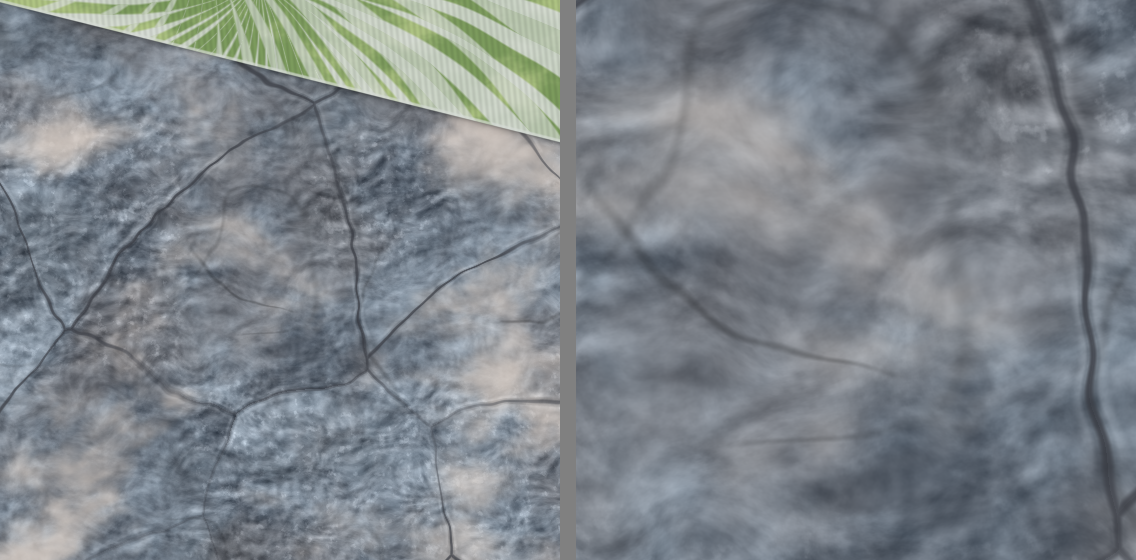
Left: the whole. Right: its middle third, enlarged.
A three.js fragment shader for this texture:

```glsl
// Weathered stone paving in dappled sunlight, with a ribbed palm-leaf cloth across the top.
varying vec2 vUv;

const vec3 SLATE_DARK = vec3(0.32, 0.355, 0.40);
const vec3 SLATE_PALE = vec3(0.57, 0.625, 0.68);
const vec3 EARTH = vec3(0.47, 0.455, 0.46);
const vec3 SUNLIT = vec3(0.88, 0.83, 0.79);
const vec3 JOINT = vec3(0.23, 0.24, 0.27);
const vec3 LEAF_DEEP = vec3(0.48, 0.60, 0.36);
const vec3 LEAF_PALE = vec3(0.68, 0.76, 0.51);
const vec3 CLOTH_WHITE = vec3(0.84, 0.86, 0.84);

float hash(vec2 p) {
  return fract(sin(dot(p, vec2(127.1, 311.7))) * 43758.5453);
}

vec2 hash2(vec2 p) {
  return vec2(hash(p), hash(p + 37.2));
}

float noise(vec2 p) {
  vec2 i = floor(p), f = fract(p);
  f = f * f * (3.0 - 2.0 * f);
  float low = mix(hash(i), hash(i + vec2(1.0, 0.0)), f.x);
  float high = mix(hash(i + vec2(0.0, 1.0)), hash(i + 1.0), f.x);
  return mix(low, high, f.y);
}

float fbm(vec2 p) {
  float sum = 0.0, amp = 0.52;
  for (int i = 0; i < 5; i++) {
    sum += amp * noise(p);
    p = mat2(1.6, 1.2, -1.2, 1.6) * p + 17.3;
    amp *= 0.5;
  }
  return sum;
}

vec2 warp(vec2 p, float scale, float amount) {
  return p + amount * (vec2(noise(p * scale), noise(p * scale + 51.7)) - 0.5);
}

// Voronoi slabs: x = distance to the nearest joint, y = random value of the slab
vec2 slabs(vec2 p) {
  vec2 cell = floor(p), nearest = vec2(0.0), owner = vec2(0.0);
  float best = 9.0, edge = 9.0;
  for (int y = -1; y <= 1; y++)
  for (int x = -1; x <= 1; x++) {
    vec2 id = cell + vec2(x, y);
    vec2 d = id + 0.1 + 0.8 * hash2(id) - p;
    if (dot(d, d) < best) { best = dot(d, d); nearest = d; owner = id; }
  }
  for (int y = -2; y <= 2; y++)
  for (int x = -2; x <= 2; x++) {
    vec2 id = owner + vec2(x, y);
    vec2 d = id + 0.1 + 0.8 * hash2(id) - p;
    vec2 gap = d - nearest;
    if (dot(gap, gap) > 0.0001) edge = min(edge, dot(0.5 * (d + nearest), normalize(gap)));
  }
  return vec2(edge, hash(owner + 9.1));
}

// Thin wandering crease where the noise crosses its middle value
float crease(vec2 p, float width) {
  return 1.0 - smoothstep(0.0, width, abs(noise(p) - 0.5));
}

// Light minus shade of a bumpy surface lit from the upper left
float relief(vec2 p, float stepSize) {
  return fbm(p) - fbm(p + stepSize * vec2(-0.6, 0.8));
}

vec3 stone(vec2 uv) {
  vec2 bent = warp(warp(uv, 5.0, 0.07), 36.0, 0.008);
  vec2 slab = slabs(mat2(1.7, 1.6, 1.4, -1.7) * bent + vec2(4.3, 2.6));
  float edge = slab.x / 2.3;

  // Mottled body with crisp grain, stronger in rough areas
  float body = fbm(warp(uv, 7.0, 0.08) * 6.0 + slab.y * 20.0);
  float grain = fbm(warp(uv, 25.0, 0.02) * vec2(44.0, 58.0));
  float rough = smoothstep(0.35, 0.65, noise(uv * 4.5 + 8.0));
  float tone = 0.55 * body + 0.45 * grain + 0.12 * (slab.y - 0.5);
  vec3 color = mix(SLATE_DARK, SLATE_PALE, smoothstep(0.25, 0.78, tone));
  color = mix(color, EARTH, 0.45 * smoothstep(0.48, 0.72, fbm(uv * 5.0 + 31.0)));
  color += mix(0.22, 0.38, rough) * relief(warp(uv, 18.0, 0.03) * vec2(46.0, 60.0), 0.6);
  color += 0.16 * relief(uv * 13.0 + 40.0, 0.25);
  color += 0.10 * rough * smoothstep(0.6, 0.8, fbm(uv * 85.0 + 5.0));

  // Sun patches and shade
  float sun = fbm(warp(uv, 6.0, 0.06) * vec2(3.6, 5.2) + vec2(2.7, 13.0));
  color *= mix(0.86, 1.02, smoothstep(0.3, 0.54, sun));
  color = mix(color, SUNLIT, 0.78 * smoothstep(0.53, 0.78, sun));

  // Faint creases, then thin joints that fade in places, with a worn pale lip
  float faint = crease(bent * 3.3 + 6.0, 0.013) * smoothstep(0.4, 0.7, noise(uv * 5.0 + 3.0));
  faint += 0.6 * crease(bent * 6.5 + 21.0, 0.02) * smoothstep(0.5, 0.8, noise(uv * 6.0 + 44.0));
  color *= 1.0 - 0.2 * faint;
  float wear = noise(uv * 13.0 + 70.0);
  float depth = mix(0.3, 0.85, smoothstep(0.25, 0.6, noise(uv * 4.0 + 90.0)));
  float width = mix(0.0026, 0.0058, wear);
  float lip = smoothstep(width, width * 1.8, edge) * (1.0 - smoothstep(width * 1.8, width * 3.5, edge));
  color += 0.08 * lip * smoothstep(0.35, 0.7, noise(uv * 24.0));
  color *= 1.0 - 0.14 * depth * exp(-edge * 90.0);
  float line = 1.0 - smoothstep(width * 0.2, width, edge);
  return mix(color, JOINT, line * depth * mix(0.7, 1.0, grain));
}

// White gaps between leaflets: each ray has its own width, start and taper
float leafGaps(vec2 ray, float count) {
  float reach = length(ray);
  float turn = (atan(ray.y, ray.x) + 0.6 * reach) * count;
  float id = floor(turn);
  float start = 0.25 * hash(vec2(id, 3.0));
  float taper = smoothstep(start - 0.05, start + 0.12, reach);
  float halfWidth = mix(0.1, 0.34, hash(vec2(id, 8.0))) * taper;
  float soft = 0.0025 * count / max(reach, 0.03);
  return 1.0 - smoothstep(halfWidth - soft, halfWidth + soft, abs(fract(turn) - 0.5));
}

vec3 cloth(vec2 uv, float above) {
  vec2 ray = warp(uv, 9.0, 0.012) - vec2(0.46, 1.03);
  float gap = max(leafGaps(ray, 7.5), 0.8 * leafGaps(ray + vec2(0.1, -0.09), 5.0));
  float mottle = fbm(uv * vec2(12.0, 18.0) + 12.0);
  vec3 leaf = mix(LEAF_DEEP, LEAF_PALE, smoothstep(0.32, 0.7, mottle));
  vec3 color = mix(leaf, CLOTH_WHITE, gap * mix(0.75, 1.0, mottle));
  color *= 0.97 + 0.04 * sin(uv.x * 600.0 + uv.y * 60.0);
  float hem = 1.0 - smoothstep(0.003, 0.007, above);
  return mix(color, CLOTH_WHITE, 0.7 * hem);
}

void main() {
  float above = 0.97 * (vUv.y - 0.996 + 0.25 * vUv.x);
  vec3 ground = stone(vUv) * (1.0 - 0.35 * exp(-abs(above) * 190.0));
  vec3 color = mix(ground, cloth(vUv, above), smoothstep(-0.0015, 0.0015, above));
  gl_FragColor = vec4(clamp(color, 0.0, 1.0), 1.0);
}
```
